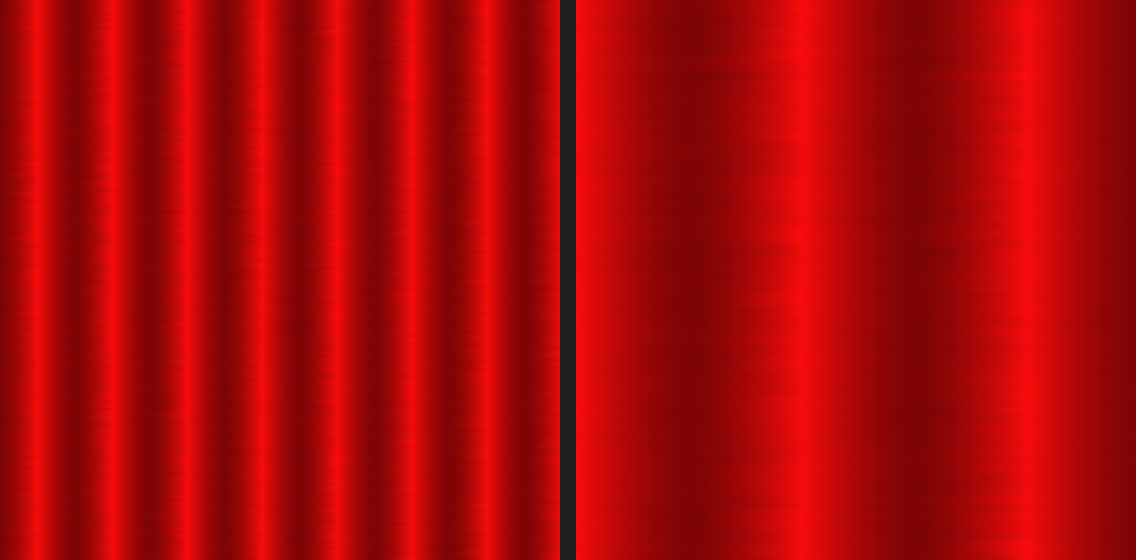
Left, the full canvas; right, a detail of the centre.
Write a WebGL 2 fragment shader that draws this pattern.

```glsl
#version 300 es
precision highp float;

uniform vec2 u_resolution;
out vec4 fragColor;

const float FOLD_WIDTH = 0.1338;
const vec3 VALLEY_RED = vec3(0.495, 0.016, 0.018);
const vec3 CREST_RED = vec3(0.965, 0.044, 0.044);

// Pseudo-random unit gradient for a lattice cell
vec2 cellGradient(vec2 cell) {
    vec3 p = fract(cell.xyx * vec3(0.1031, 0.1030, 0.0973));
    p += dot(p, p.yzx + 33.33);
    float angle = 6.28319 * fract((p.x + p.y) * p.z);
    return vec2(cos(angle), sin(angle));
}

float gradientNoise(vec2 p) {
    vec2 cell = floor(p);
    vec2 f = p - cell;
    vec2 blend = f * f * f * (f * (f * 6.0 - 15.0) + 10.0);
    float a = dot(cellGradient(cell), f);
    float b = dot(cellGradient(cell + vec2(1.0, 0.0)), f - vec2(1.0, 0.0));
    float c = dot(cellGradient(cell + vec2(0.0, 1.0)), f - vec2(0.0, 1.0));
    float d = dot(cellGradient(cell + vec2(1.0, 1.0)), f - vec2(1.0, 1.0));
    return mix(mix(a, b, blend.x), mix(c, d, blend.x), blend.y);
}

// Long, thin horizontal scratches at several scales
float brushedGrain(vec2 uv, vec2 frequency, vec2 growth) {
    float sum = 0.0;
    float weight = 0.5;
    for (int octave = 0; octave < 4; octave++) {
        sum += weight * gradientNoise(uv * frequency + float(octave) * 17.3);
        frequency *= growth;
        weight *= 0.85;
    }
    return sum;
}

// 0 in the valley, 1 on the sharp crest
float foldProfile(float x, float width, float sharpness) {
    float ramp = 1.0 - abs(2.0 * fract(x / width) - 1.0);
    return pow(ramp, sharpness);
}

void main() {
    vec2 uv = gl_FragCoord.xy / u_resolution;
    float grain = brushedGrain(uv, vec2(9.0, 75.0), vec2(1.5, 1.7));

    // Scratches shift the fold edges slightly and vary the brightness
    float fold = foldProfile(uv.x + 0.0025 * grain, FOLD_WIDTH, 1.55);
    vec3 color = mix(VALLEY_RED, CREST_RED, fold);
    color *= 1.0 + 0.07 * grain;

    fragColor = vec4(color, 1.0);
}
```
